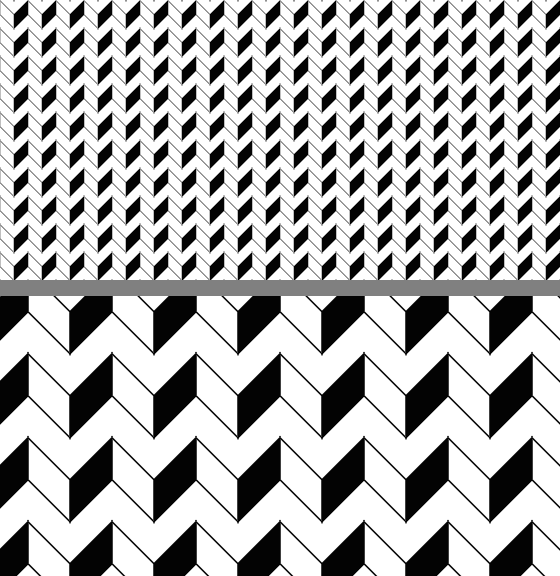
Top, the full canvas; bottom, a detail of the centre.
Write a WebGL 2 fragment shader that draws this pattern.

```glsl
#version 300 es
precision highp float;

uniform vec2 u_resolution;
out vec4 fragColor;

const vec2 REPEATS = vec2(20.0, 10.0);
const float HALF_LINE = 0.009;   // in cells
const float DROP = 0.02;         // downward shift of the rows, in cells
const vec3 PAPER = vec3(1.0);
const vec3 INK = vec3(0.01);

// Signed offset to the nearest repeat, from -0.5 to 0.5
vec2 wrapCentered(vec2 p) {
    return fract(p + 0.5) - 0.5;
}

// Distance to a repeating half-cell parallelogram with 45 degree sides
float slantedPanel(vec2 p, vec2 center, float slope) {
    float x = wrapCentered(p - center).x;
    float y = wrapCentered(vec2(0.0, p.y - center.y - slope * x)).y;
    float slantedSides = (abs(y) - 0.25) * inversesqrt(2.0);
    float uprightSides = abs(x) - 0.25;
    return max(slantedSides, uprightSides);
}

// Pixel coverage of the region where the distance is negative
float coverage(float dist, float pixel) {
    return clamp(0.5 - dist / pixel, 0.0, 1.0);
}

// Box-filtered line, so that hairlines thinner than a pixel fade evenly
float outline(float dist, float halfWidth, float pixel) {
    return coverage(dist - halfWidth, pixel) - coverage(dist + halfWidth, pixel);
}

void main() {
    vec2 cell = gl_FragCoord.xy / u_resolution * REPEATS;
    cell.y += DROP;
    float pixel = REPEATS.y / u_resolution.y;

    // Falling outlined panel on the left, rising solid panel on the right
    float openPanel = slantedPanel(cell, vec2(0.25, 0.5), -1.0);
    float solidPanel = slantedPanel(cell, vec2(0.75, 0.5), 1.0);

    float lines = outline(openPanel, HALF_LINE, pixel);
    float fill = coverage(solidPanel - HALF_LINE, pixel);
    fragColor = vec4(mix(PAPER, INK, max(lines, fill)), 1.0);
}
```
